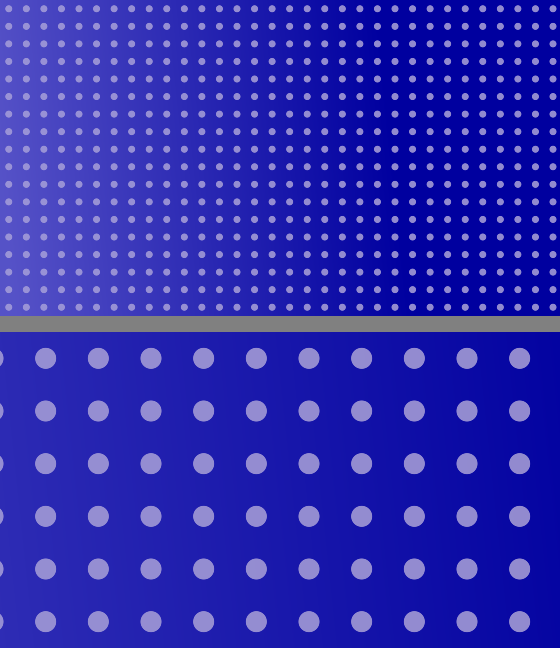
Top, the full canvas; bottom, a detail of the centre.
This pattern is drawn by a Shadertoy shader. Its source:

```glsl
// Regular grid of pale lilac dots over a blue gradient fading to navy.

const float ROWS = 18.0;            // 32 columns on a 16:9 canvas
const float DOT_RADIUS = 0.2;       // in cells
const float FADE_END = 0.70;        // fraction of width where the fade stops
const float FADE_TILT = 0.06;       // sideways drift of the fade, bottom to top

const vec3 PERIWINKLE = vec3(0.335, 0.32, 0.78);
const vec3 NAVY = vec3(0.0, 0.0, 0.625);
const vec3 DOT_LIGHT = vec3(0.60, 0.575, 0.84);
const vec3 DOT_DEEP = vec3(0.57, 0.54, 0.81);

// Fade position: 0 at the light left side, 1 in the flat dark area
float fadeAmount(vec2 uv, float fadeEnd, float tilt) {
    return clamp((uv.x + tilt * (uv.y - 0.5)) / fadeEnd, 0.0, 1.0);
}

// Antialiased coverage of one centred dot per unit cell
float dotGrid(vec2 cellPos, float radius, float pixelSize) {
    float dist = length(fract(cellPos) - 0.5) - radius;
    return 1.0 - smoothstep(-0.5 * pixelSize, 0.5 * pixelSize, dist);
}

void mainImage(out vec4 fragColor, in vec2 fragCoord) {
    vec2 uv = fragCoord / iResolution.xy;
    float pixelSize = ROWS / iResolution.y;

    // Background
    float fade = fadeAmount(uv, FADE_END, FADE_TILT);
    vec3 color = mix(PERIWINKLE, NAVY, fade);

    // Dots, square cells
    float coverage = dotGrid(fragCoord * pixelSize, DOT_RADIUS, pixelSize);
    color = mix(color, mix(DOT_LIGHT, DOT_DEEP, fade), coverage);

    fragColor = vec4(color, 1.0);
}
```
